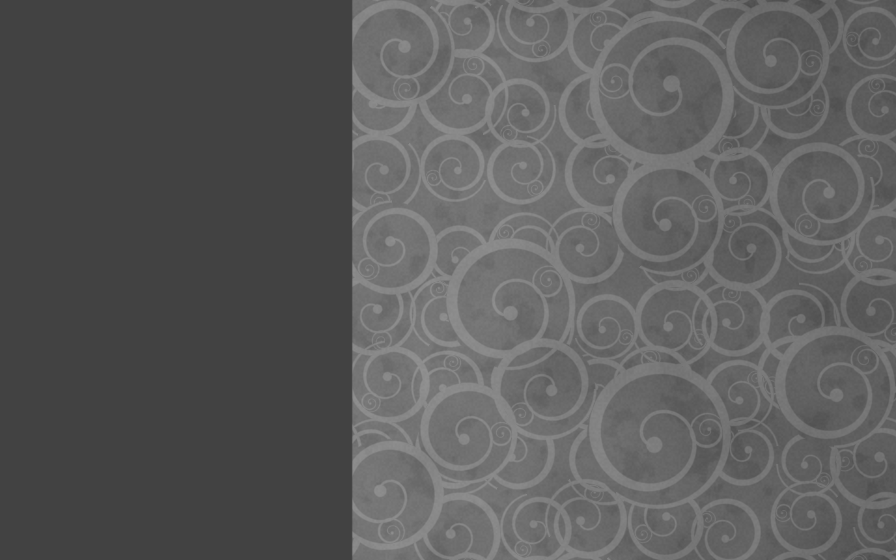
Give the GLSL for this pattern, as a Shadertoy shader.

```glsl
#define PANEL_EDGE 0.629
#define PANEL_GRAY 0.26
#define LIT_GRAY 0.445
#define SHADE_GRAY 0.365
#define INK_LIFT 0.085
#define FILL_CELL 0.125
#define TAU 6.2831853

// Large scrolls: centre, radius (negative mirrors), start in turns
const vec4 SCROLLS[12] = vec4[12](
    vec4(1.190, 0.838, 0.129, 0.55), vec4(1.383, 0.900, 0.092, 0.05),
    vec4(0.713, 0.910, -0.096, 0.30), vec4(0.700, 0.560, 0.080, 0.70),
    vec4(1.190, 0.610, 0.098, 0.12), vec4(0.910, 0.454, 0.112, 0.17),
    vec4(0.975, 0.306, -0.088, 0.45), vec4(1.173, 0.220, 0.125, 0.10),
    vec4(0.690, 0.120, 0.096, 0.85), vec4(0.833, 0.225, 0.086, 0.08),
    vec4(1.470, 0.656, -0.090, 0.40), vec4(1.490, 0.306, 0.104, 0.20));

float hash(vec2 p) {
    vec3 q = fract(vec3(p.xyx) * 0.1031);
    q += dot(q, q.yzx + 33.33);
    return fract((q.x + q.y) * q.z);
}

float noise(vec2 p) {
    vec2 cell = floor(p), f = fract(p);
    f = f * f * (3.0 - 2.0 * f);
    return mix(mix(hash(cell), hash(cell + vec2(1, 0)), f.x),
               mix(hash(cell + vec2(0, 1)), hash(cell + 1.0), f.x), f.y);
}

float fbm(vec2 p) {
    float sum = 0.0, amplitude = 0.5;
    for (int i = 0; i < 5; i++) {
        sum += amplitude * noise(p);
        p = p * 2.03 + 17.0;
        amplitude *= 0.5;
    }
    return sum;
}

vec2 direction(float turn) {
    return vec2(cos(turn * TAU), sin(turn * TAU));
}

// Unit spiral: a swelling outer ring that winds into a round bulb
float curl(vec2 q, float start) {
    float radius = length(q);
    float turn = fract(atan(q.y, q.x + 1e-6) / TAU - start);
    float d = length(q - 0.12 * direction(start + 0.6)) - 0.115;
    for (int i = -1; i <= 1; i++) {
        float t = turn + float(i);
        if (t < -0.45 || t > 1.6) continue;
        float inward = max(t, 0.0);
        float arm = exp(-0.8 * inward * inward);
        float swell = smoothstep(-0.45, 0.25, t) * smoothstep(1.0, 0.25, t);
        d = min(d, abs(radius - arm) - 0.025 - 0.065 * swell);
    }
    return d;
}

// A curl with a smaller one tucked into the gap of its ring
float scroll(vec2 p, float size, float start) {
    float scale = abs(size);
    vec2 q = p / scale;
    q.y *= sign(size);
    vec2 tucked = (q - 0.73 * direction(start + 0.92)) / 0.24;
    return scale * min(curl(q, start), 0.24 * curl(tucked, start + 0.4));
}

// Scattered small scrolls on a jittered grid
float fillScrolls(vec2 p) {
    vec2 cell = floor(p / FILL_CELL);
    float d = 1.0;
    for (int y = -1; y <= 1; y++)
    for (int x = -1; x <= 1; x++) {
        vec2 id = cell + vec2(x, y);
        float a = hash(id + 3.1), b = hash(id + 41.7), c = hash(id + 87.3);
        vec2 center = (id + 0.5 + 0.35 * (vec2(a, b) - 0.5)) * FILL_CELL;
        float size = FILL_CELL * mix(0.42, 0.64, c);
        d = min(d, scroll(p - center, a > 0.5 ? size : -size, fract(b * 7.0)));
    }
    return d;
}

void mainImage(out vec4 fragColor, in vec2 fragCoord) {
    vec2 p = fragCoord / iResolution.xy * vec2(1.6, 1.0);
    float pixel = 1.0 / iResolution.y;

    // Ornament: large scrolls first, small ones only between them
    float large = 1.0, outside = 1.0;
    for (int i = 0; i < 12; i++) {
        vec4 s = SCROLLS[i];
        vec2 local = p - s.xy;
        large = min(large, scroll(local, s.z, s.w));
        outside = min(outside, length(local) - abs(s.z));
    }
    float ornament = min(large, max(fillScrolls(p), -outside));
    float ink = smoothstep(pixel, -pixel, ornament);

    // Worn wall, lit from the left and darker toward the right corners
    float wall = mix(LIT_GRAY, SHADE_GRAY, smoothstep(PANEL_EDGE, 1.55, p.x));
    wall += 0.02 * exp(-14.0 * dot(p - vec2(0.75, 0.45), p - vec2(0.75, 0.45)));
    wall -= 0.035 * smoothstep(0.65, 1.0, length((p - vec2(0.95, 0.45)) * vec2(1.0, 1.25)));
    wall += 0.09 * (fbm(p * 9.0) - 0.48);
    wall -= 0.03 * smoothstep(0.52, 0.7, fbm(p * 32.0 + 5.0)) * (1.0 - 0.6 * ink);
    wall += 0.025 * (noise(p * 300.0) - 0.5);
    wall += INK_LIFT * ink;

    // Plain panel
    float wallMask = smoothstep(-pixel, pixel, p.x - PANEL_EDGE);
    fragColor = vec4(vec3(mix(PANEL_GRAY, wall, wallMask)), 1.0);
}
```
